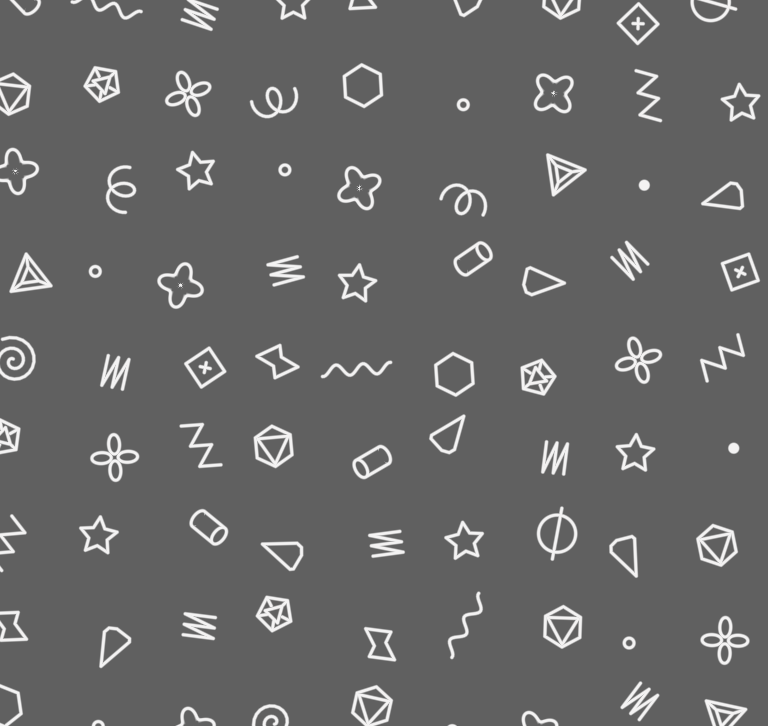
A Shadertoy shader for this pattern:

```glsl
// Scattered white line icons (solids, stars, squiggles, rings) on a plain grey ground.

const float PI = 3.14159;

float hash(vec2 p) {
    return fract(sin(dot(p, vec2(127.1, 311.7))) * 43758.5453);
}

mat2 rotation(float a) {
    return mat2(cos(a), sin(a), -sin(a), cos(a));
}

float segment(vec2 p, vec2 a, vec2 b) {
    vec2 ap = p - a, ab = b - a;
    return length(ap - ab * clamp(dot(ap, ab) / dot(ab, ab), 0.0, 1.0));
}

float path(vec2 p, vec2 a, vec2 b, vec2 c, vec2 d) {
    return min(segment(p, a, b), min(segment(p, b, c), segment(p, c, d)));
}

// Folds the plane into one of n mirrored sectors around +y
vec2 fold(vec2 p, float n) {
    float a = mod(atan(p.x, p.y) + PI / n, 2.0 * PI / n) - PI / n;
    return length(p) * vec2(sin(abs(a)), cos(a));
}

float star(vec2 p, float n, float outer, float inner) {
    return segment(fold(p, n), vec2(0, outer), inner * vec2(sin(PI / n), cos(PI / n)));
}

float polygon(vec2 p, float n, float radius) {
    return star(p, n, radius, radius * cos(PI / n));
}

float spokes(vec2 p, float n, float from, float to) {
    return segment(fold(p, n), vec2(0, from), vec2(0, to));
}

float ellipse(vec2 p, vec2 r) {
    float k = length(p / r);
    return abs(k * (k - 1.0) / (length(p / (r * r)) + 1e-5));
}

// Open curves, t from 0 to 1
vec2 curvePoint(int kind, float t) {
    float s = t - 0.5;
    if (kind == 14) return vec2(3.4 * s, 0.27 * sin(16.0 * s));
    if (kind == 15) return (0.1 + 1.1 * t) * vec2(cos(13.0 * t), sin(13.0 * t));
    if (kind == 16) return vec2(1.35 * s - 0.5 * sin(10.4 * s), 0.65 * cos(10.4 * s));
    if (kind == 17) return vec2(0.5 * cos(5.0 * PI * t) + 0.5 * s, 2.7 * s);
    float y = 0.75 * cos(5.0 * PI * t);
    return vec2(1.3 * s + 0.2 * y, y);
}

float curve(vec2 p, int kind) {
    int steps = kind < 17 ? 44 : 5;
    float d = 9.0;
    vec2 a = curvePoint(kind, 0.0);
    for (int i = 1; i <= steps; i++) {
        vec2 b = curvePoint(kind, float(i) / float(steps));
        d = min(d, segment(p, a, b));
        a = b;
    }
    return d;
}

// Distance to the centre line of an icon of about unit radius
float icon(vec2 p, int kind, float pick) {
    if (kind == 0) return min(polygon(p, 6.0, 1.0), spokes(p, 3.0, 0.0, 1.0));    // cube
    if (kind == 1) return min(polygon(p, 6.0, 1.0), polygon(-p, 3.0, 0.88));      // icosahedron
    if (kind == 2) return polygon(p, 6.0, 1.03);                                  // hexagon
    if (kind == 3) return star(p, 5.0, 0.95, 0.48);                               // star
    if (kind == 4)                                                                // tetrahedron
        return min(min(polygon(p, 3.0, 1.15), polygon(p, 3.0, 0.5)), spokes(p, 3.0, 0.5, 1.15));
    if (kind == 5)                                                                // gem
        return min(min(polygon(p, 5.0, 0.88), polygon(p, 3.0, 0.5)), spokes(p, 5.0, 0.4, 0.88));
    if (kind == 6) return min(polygon(p, 4.0, 0.98), spokes(p, 4.0, 0.0, 0.25));  // crossed box
    if (kind == 7) {                                                              // ring or dot
        float r = length(p);
        return pick < 0.35 ? max(r - 0.19, 0.0) : abs(r - 0.24);
    }
    if (kind == 8) {                                                              // cylinder
        float rim = ellipse(p - vec2(0.65, 0), vec2(0.27, 0.48));
        float base = max(ellipse(p + vec2(0.65, 0), vec2(0.27, 0.48)), p.x + 0.65);
        return min(min(rim, base), segment(vec2(p.x, abs(p.y)), vec2(-0.65, 0.48), vec2(0.65, 0.48)));
    }
    if (kind == 9) {                                                              // bolt
        vec2 a = vec2(-1.05, -0.05), b = vec2(-0.12, 0.8), c = vec2(0.12, 0.27);
        return min(path(p, a, b, c, -a), path(-p, a, b, c, -a));
    }
    if (kind == 10) return min(abs(length(p) - 0.92), segment(p, vec2(-1.28, 0), vec2(1.28, 0)));
    if (kind == 11) return ellipse(fold(p, 4.0) - vec2(0, 0.65), vec2(0.27, 0.48)); // flower
    if (kind == 12) {                                                             // soft star
        float a = 4.0 * atan(p.y, p.x), r = length(p) + 1e-4;
        return abs(r - 0.85 - 0.25 * cos(a)) / length(vec2(1, sin(a) / r));
    }
    if (kind == 13)                                                               // blunt triangle
        return min(path(p, vec2(0.8, -0.6), vec2(-1.05, -0.5), vec2(0.25, 0.62), vec2(0.55, 0.6)),
                   path(p, vec2(0.55, 0.6), vec2(0.8, 0.3), vec2(0.92, -0.48), vec2(0.8, -0.6)));
    return curve(p, kind);
}

void mainImage(out vec4 fragColor, in vec2 fragCoord) {
    float pixel = 1.0 / iResolution.y, cellSize = 0.122, iconSize = 0.0278;
    vec2 grid = fragCoord * pixel / cellSize + vec2(0.3, 0.4);
    float d = 9.0;

    // Nearest icon among the neighbouring jittered cells
    for (int y = -1; y <= 1; y++)
    for (int x = -1; x <= 1; x++) {
        vec2 cell = floor(grid) + vec2(x, y);
        vec2 jitter = 0.36 * (vec2(hash(cell), hash(cell + 31.7)) - 0.5);
        vec2 p = (grid - cell - 0.5 - jitter) * cellSize / iconSize;
        if (length(p) > 2.1) continue;
        int kind = int(mod(5.0 * cell.x + 8.0 * cell.y + floor(3.0 * hash(cell + 7.3)), 19.0));
        float turn = (hash(cell + 53.1) - 0.5) * (kind < 4 ? 0.5 : 2.0 * PI);
        d = min(d, icon(rotation(turn) * p, kind, hash(cell + 17.9)) * iconSize);
    }

    float ink = 1.0 - smoothstep(-pixel, pixel, d - 0.0023);
    fragColor = vec4(mix(vec3(0.378), vec3(0.955, 0.953, 0.953), ink), 1.0);
}
```
